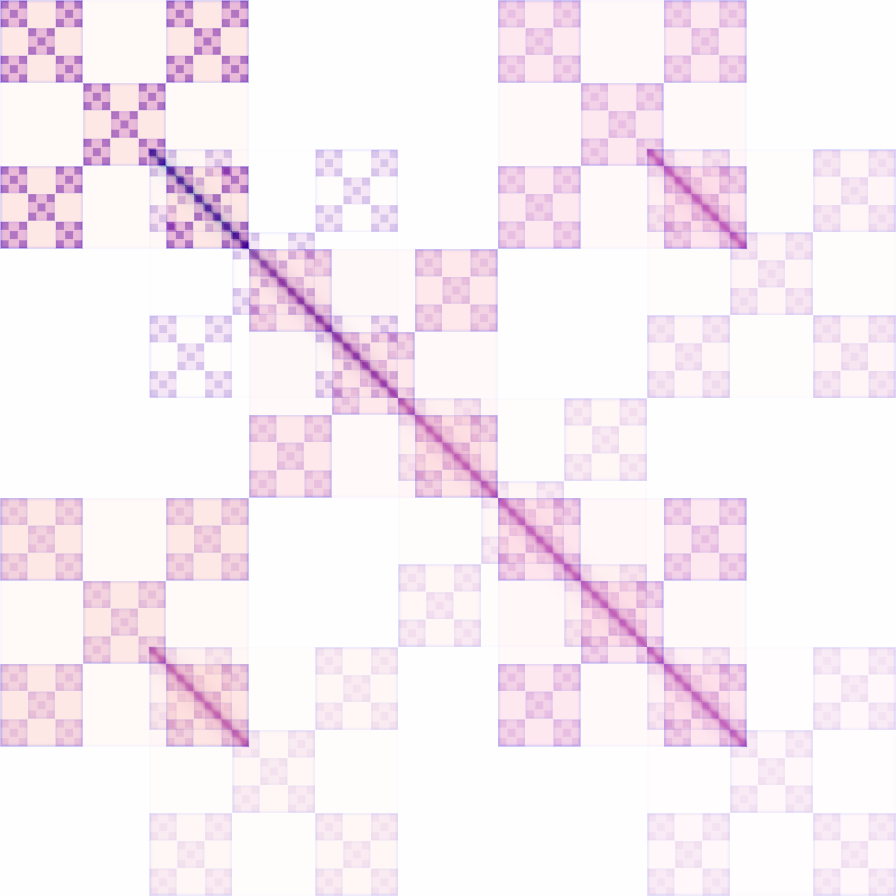
This pattern is drawn by a WebGL 1 fragment shader. Its source:

```glsl
precision highp float;
uniform vec2 u_resolution;

const float SPAN = 5.0 / 6.0;   // side of each fractal
const float SHIFT = 1.0 / 6.0;  // diagonal offset of the pale fractal

const vec3 EDGE_INK = vec3(0.13, 0.12, 0.0);

float insideBox(vec2 p) {
  vec2 s = step(vec2(0.0), p) * step(p, vec2(1.0));
  return s.x * s.y;
}

// 1 on the corners and centre of a 3 by 3 grid
float crossCell(vec2 cell) {
  return 1.0 - step(0.5, mod(cell.x + cell.y, 2.0));
}

float borderDistance(vec2 q) {
  vec2 d = min(q, 1.0 - q);
  return min(d.x, d.y);
}

// Light absorbed by one nesting level
vec3 levelInk(float level, float deep, float warm) {
  if (level < 1.5) return vec3(0.0, 0.022, 0.018 + 0.008 * warm);
  if (level < 2.5) return vec3(0.004, 0.068, 0.04 + 0.03 * warm);
  if (level < 3.5) return mix(vec3(0.045, 0.085, 0.03), vec3(0.08, 0.18, 0.05), deep);
  return mix(vec3(0.04, 0.075, 0.025), vec3(0.22, 0.27, 0.09), deep);
}

// Fractal of nested crosses: summed ink, with outer cell coverage in w
vec4 nestedCrosses(vec2 p, float pale, float px) {
  vec2 q = p / SPAN;
  float mask = insideBox(q);
  float size = SPAN;
  float coverage = 0.0;
  float deep = 0.0;
  float warm = 0.0;
  float strength = 1.0;
  vec3 ink = vec3(0.0);
  for (int i = 1; i <= 4; i++) {
    float level = float(i);
    vec2 cell = min(floor(q * 3.0), 2.0);
    q = q * 3.0 - cell;
    size /= 3.0;
    mask *= crossCell(cell);
    if (i == 1) {
      coverage = mask;
      deep = 1.0 - step(0.5, cell.x + cell.y);
      warm = 1.0 - 0.5 * cell.x + 0.25 * pale;
      float paleStrength = mix(0.66 - 0.07 * cell.y, 0.48, deep);
      strength = mix(1.0, paleStrength, pale);
    }
    float d = borderDistance(q) * size;
    float fill = mask * smoothstep(0.0, max(px, 0.0015), d);
    float fade = strength;
    if (i < 3) fade *= mix(1.0, mix(0.65, 0.2, deep), pale);
    ink += levelInk(level, deep, warm) * fill * fade;
    // Lavender outlines, faint on the largest cells
    float outline = exp(-d * d / 0.000005) * mask;
    float weight = i == 1 ? 0.2 : (i == 2 ? 0.85 : (i == 3 ? 0.5 : 0.0));
    ink += EDGE_INK * outline * weight * strength;
  }
  return vec4(ink, coverage);
}

// Soft streak along the shared diagonals
float diagonalGlow(vec2 p) {
  float period = SPAN * 2.0 / 3.0;
  float offset = mod(p.x - p.y + 0.5 * period, period) - 0.5 * period;
  float d = abs(offset) * 0.7071;
  return exp(-d * d / 0.00002) + 0.4 * exp(-d * d / 0.00022);
}

void main() {
  float side = min(u_resolution.x, u_resolution.y);
  vec2 p = (gl_FragCoord.xy - 0.5 * (u_resolution - side)) / side;
  p.y = 1.0 - p.y;
  float px = 1.0 / side;

  vec4 bold = nestedCrosses(p, 0.0, px);
  vec4 faint = nestedCrosses(p - SHIFT, 1.0, px);

  // The streak shows only where both fractals overlap
  float along = max(p.x, p.y);
  float blueEnd = 1.0 - smoothstep(0.24, 0.32, along);
  float upper = 1.0 - smoothstep(0.38, 0.48, along);
  float streak = diagonalGlow(p) * bold.w * faint.w;
  vec3 streakInk = mix(vec3(0.07, 0.17, 0.07), vec3(0.15, 0.22, 0.11), upper);
  streakInk = mix(streakInk, vec3(0.17, 0.06, 0.06), blueEnd);

  vec3 paper = vec3(1.0, 0.998, 0.998);
  vec3 color = paper - bold.rgb - faint.rgb - streakInk * streak;
  gl_FragColor = vec4(clamp(color, 0.0, 1.0), 1.0);
}
```
